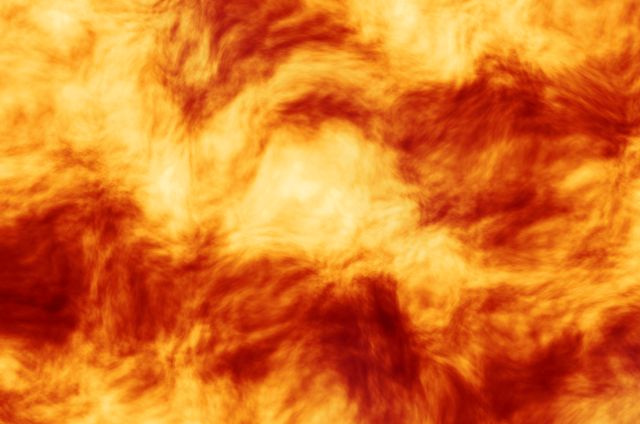
A WebGL 1 fragment shader for this texture:

```glsl
precision highp float;
// Billowing clouds of fire: glowing yellow puffs with dark red, smoky creases.
uniform vec2 u_resolution;

// Colours from coolest to hottest
const vec3 EMBER  = vec3(0.36, 0.00, 0.00);
const vec3 BLOOD  = vec3(0.53, 0.01, 0.00);
const vec3 RUST   = vec3(0.74, 0.13, 0.01);
const vec3 ORANGE = vec3(0.88, 0.39, 0.06);
const vec3 AMBER  = vec3(0.98, 0.61, 0.11);
const vec3 GOLD   = vec3(1.00, 0.78, 0.28);
const vec3 CREAM  = vec3(1.00, 0.88, 0.54);
const vec3 GLARE  = vec3(1.00, 0.96, 0.78);
const vec3 SMOKE_TINT = vec3(-0.04, 0.01, 0.08);

// Shape of the clouds, in canvas heights
const float SWIRL_SIZE = 2.0;
const float SWIRL_AMOUNT = 0.13;
const vec2  BAND_NORMAL = vec2(0.75, -0.60);
const float BAND_PERIOD = 0.93;
const float BAND_CENTRE = 0.20;
const float BAND_WEIGHT = 0.15;
const float RISE_WEIGHT = 0.20;
const vec2  GRAIN = vec2(0.88, 0.47);
const float GRAIN_STRETCH = 1.12;
const float CLOUD_SCALE = 2.3;
const float CLOUD_WEIGHT = 0.68;
const float PUFF_SCALE = 4.0;
const float PUFF_WEIGHT = 0.36;
const float PUFF_MEAN = 0.34;
const float RELIEF_SCALE = 5.0;
const float RELIEF_WEIGHT = 0.55;
const vec2  LIGHT_STEP = vec2(-0.02, 0.10);
const float OCTAVE_GAIN = 0.53;
const float CONTRAST = 6.7;
const float TAU = 6.2831853;

float hash(vec2 p) {
  vec3 q = fract(p.xyx * vec3(0.1031, 0.1030, 0.0973));
  q += dot(q, q.yzx + 33.33);
  return fract((q.x + q.y) * q.z);
}

float cornerSlope(vec2 cell, vec2 offset) {
  float angle = TAU * hash(cell);
  return dot(vec2(cos(angle), sin(angle)), offset);
}

// Gradient noise, centred on zero
float noise(vec2 p) {
  vec2 i = floor(p);
  vec2 f = p - i;
  vec2 w = f * f * f * (f * (f * 6.0 - 15.0) + 10.0);
  vec2 e = vec2(1.0, 0.0);
  float low = mix(cornerSlope(i, f), cornerSlope(i + e, f - e), w.x);
  float high = mix(cornerSlope(i + e.yx, f - e.yx), cornerSlope(i + e.xx, f - e.xx), w.x);
  return mix(low, high, w.y);
}

// x: smooth fractal sum, y: puffy sum with narrow creases
vec2 fractal(vec2 p) {
  mat2 turn = mat2(1.6, 1.2, -1.2, 1.6);
  vec2 sum = vec2(0.0);
  float weight = 1.0;
  for (int i = 0; i < 6; i++) {
    float n = noise(p);
    sum += weight * vec2(n, sqrt(n * n + 0.001));
    p = turn * p + 19.7;
    weight *= OCTAVE_GAIN;
  }
  return sum;
}

// Pulls the clouds into curls, large ones first
vec2 swirl(vec2 p) {
  float scale = SWIRL_SIZE;
  float amount = SWIRL_AMOUNT;
  for (int i = 0; i < 3; i++) {
    vec2 s = p * scale + 7.3;
    p += amount * vec2(noise(s), noise(s + 41.5));
    scale *= 2.0;
    amount *= 0.45;
  }
  return p;
}

float rampStep(float from, float to, float t) {
  return clamp((t - from) / (to - from), 0.0, 1.0);
}

vec3 fireColour(float t) {
  vec3 c = mix(EMBER, BLOOD, rampStep(0.0, 0.04, t));
  c = mix(c, RUST, rampStep(0.04, 0.20, t));
  c = mix(c, ORANGE, rampStep(0.20, 0.43, t));
  c = mix(c, AMBER, rampStep(0.43, 0.64, t));
  c = mix(c, GOLD, rampStep(0.64, 0.84, t));
  c = mix(c, CREAM, rampStep(0.84, 0.96, t));
  return mix(c, GLARE, rampStep(0.96, 1.0, t));
}

void main() {
  vec2 p = gl_FragCoord.xy / u_resolution.y;
  vec2 q = swirl(p);

  // Broad bands of heat, hotter towards the top
  float heat = BAND_WEIGHT * cos(TAU * (dot(q, BAND_NORMAL) - BAND_CENTRE) / BAND_PERIOD);
  heat += RISE_WEIGHT * (p.y - 0.5);

  // Clouds and puffs drawn out along the grain, lit from above
  vec2 g = vec2(dot(q, GRAIN), GRAIN_STRETCH * dot(q, vec2(-GRAIN.y, GRAIN.x)));
  heat += CLOUD_WEIGHT * fractal(g * CLOUD_SCALE + 3.1).x;
  heat += PUFF_WEIGHT * (fractal(g * PUFF_SCALE + 57.0).y - PUFF_MEAN);
  vec2 r = g * RELIEF_SCALE + 23.0;
  heat += RELIEF_WEIGHT * (fractal(r).y - fractal(r + LIGHT_STEP).y);

  // Even out the spread of heat, then colour it
  float t = 1.0 / (1.0 + exp(-CONTRAST * heat));
  vec3 colour = fireColour(t);

  // Thin violet smoke drifting over the fire
  float smoke = smoothstep(0.0, 0.5, noise(q * 1.7 + 81.0) + 0.25 * (p.x - 0.75));
  colour += SMOKE_TINT * smoke;
  gl_FragColor = vec4(clamp(colour, 0.0, 1.0), 1.0);
}
```
